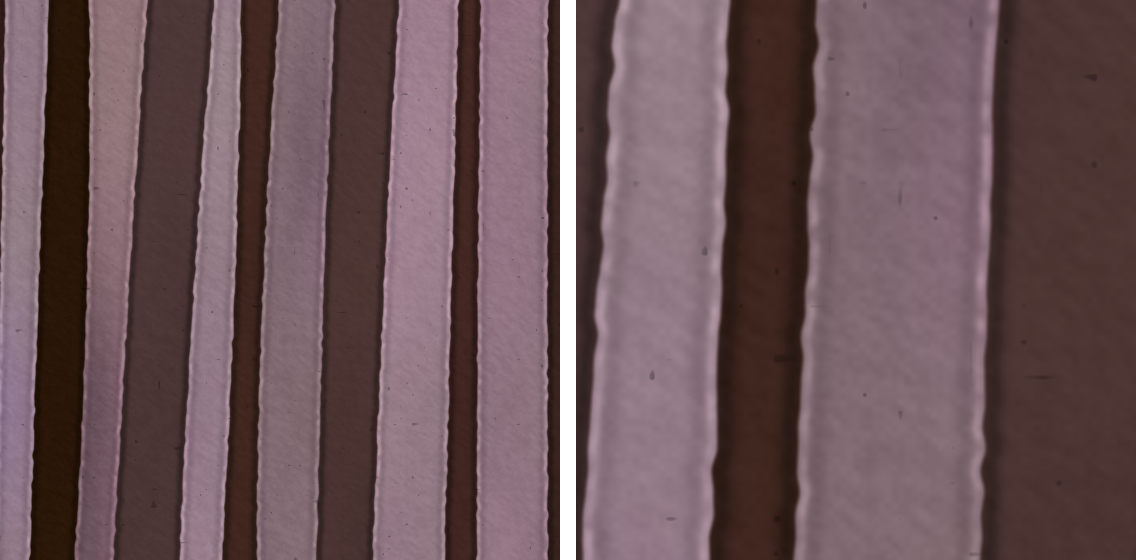
Left, the full canvas; right, a detail of the centre.
A Shadertoy shader for this texture:

```glsl
// Hanging cloth with six pale mauve ribbons over brown gaps, leaning and tapering.
// Each border is a parabola down the canvas; bands are layered from left to right,
// then given stitched rims, dark seams, soft folds and a slanted fibre grain.

// Border x at the top, middle and bottom; even entries open a ribbon, odd ones close it.
const vec3 borders[12] = vec3[12](
    vec3(.010, .000, -.010), vec3(.088, .070, .053),
    vec3(.159, .155, .133), vec3(.264, .231, .203),
    vec3(.382, .347, .320), vec3(.431, .420, .396),
    vec3(.499, .470, .458), vec3(.599, .579, .566),
    vec3(.712, .686, .665), vec3(.819, .807, .794),
    vec3(.858, .853, .851), vec3(.979, .978, .979));

// Band colours from left to right, gap and ribbon in turn.
const vec3 bandColors[13] = vec3[13](
    vec3(.25, .15, .13), vec3(.58, .49, .53),
    vec3(.17, .09, .03), vec3(.57, .45, .48),
    vec3(.30, .21, .21), vec3(.59, .49, .54),
    vec3(.25, .15, .12), vec3(.51, .42, .45),
    vec3(.29, .20, .19), vec3(.60, .49, .54),
    vec3(.26, .15, .13), vec3(.57, .45, .51),
    vec3(.23, .14, .12));

float hash(vec2 p) {
    return fract(sin(dot(p, vec2(127.1, 311.7))) * 43758.5453);
}

float noise(vec2 p) {
    vec2 i = floor(p), f = fract(p);
    f = f * f * (3.0 - 2.0 * f);
    return mix(mix(hash(i), hash(i + vec2(1, 0)), f.x),
               mix(hash(i + vec2(0, 1)), hash(i + vec2(1, 1)), f.x), f.y);
}

float bump(float x) {
    return exp(-x * x);
}

void mainImage(out vec4 fragColor, in vec2 fragCoord) {
    vec2 uv = fragCoord / iResolution.xy;
    float down = 1.0 - uv.y;
    float soft = max(0.0018, 0.8 / iResolution.x);

    // Layer the bands, keeping the signed depth into the nearest ribbon border
    vec3 color = bandColors[0];
    float ribbon = 0.0, depth = -1.0, rimSeed = 0.0;
    for (int i = 0; i < 12; i++) {
        vec3 b = borders[i];
        float x = mix(b.x, b.z, down) + (b.y - 0.5 * (b.x + b.z)) * 4.0 * down * uv.y;
        x += 0.003 * (noise(vec2(down * 75.0, float(i) * 7.0)) - 0.5);
        float d = uv.x - x;
        float side = i % 2 == 0 ? 1.0 : -1.0;
        float cover = smoothstep(-soft, soft, d);
        color = mix(color, bandColors[i + 1], cover);
        ribbon += side * cover;
        if (abs(d) < abs(depth)) {
            depth = side * d;
            rimSeed = float(i);
        }
    }

    // Broad wear and tint drift, stretched along the cloth
    float wear = noise(uv * vec2(9.0, 4.0) + 3.0) - 0.5;
    float tint = noise(uv * vec2(5.0, 3.5) + 17.0) - 0.5;
    color *= 1.0 + 0.10 * wear;
    color += ribbon * tint * vec3(0.02, -0.025, 0.03);

    // Folds: a shaded lower second ribbon, a grey fourth, a bluish lower left
    float fold = 0.26 * bump((uv.x - 0.215 + 0.06 * down) / 0.045) * smoothstep(0.25, 0.75, down);
    fold += 0.10 * bump((uv.x - 0.56 + 0.06 * down) / 0.035) * bump((down - 0.25) / 0.3);
    color *= 1.0 - fold * ribbon;
    color += ribbon * vec3(-0.01, 0.0, 0.05) * bump(uv.x / 0.06) * bump((down - 0.72) / 0.2);

    // Stitched pale rim inside each ribbon and a dark seam outside it
    float stitch = noise(vec2(down * 110.0, rimSeed * 5.0 + 2.0));
    color += ribbon * bump((depth - 0.004) / 0.003) * (0.02 + 0.12 * stitch) * vec3(1.0, 0.92, 0.95);
    color *= 1.0 - 0.32 * (1.0 - ribbon) * bump((depth + 0.005) / 0.006);
    color *= 1.0 - 0.10 * ribbon * bump((depth - 0.011) / 0.006);

    // Slanted fibres, fine grain and sparse dark pits
    vec2 slant = vec2(uv.x * 0.8 - uv.y * 0.6, uv.x * 0.6 + uv.y * 0.8);
    float fibre = noise(slant * vec2(70.0, 170.0)) - 0.5;
    float grain = noise(uv * 260.0) - 0.5;
    color += (0.035 * fibre + 0.025 * grain) * mix(0.5, 1.0, ribbon);
    color *= 1.0 - 0.25 * smoothstep(0.93, 0.99, noise(uv * 95.0 + 41.0));

    fragColor = vec4(clamp(color, 0.0, 1.0), 1.0);
}
```
